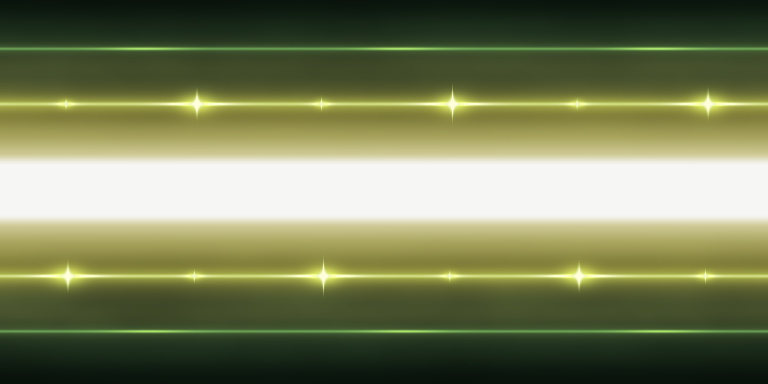
Write a WebGL 1 fragment shader that draws this background.

```glsl
precision highp float;
// Glowing white band on olive haze, framed by light lines with sparkling stars.

uniform vec2 u_resolution;

// Layout, in canvas heights (the canvas is two units wide)
const float BAND_Y = 0.505;
const float STAR_LINE = 0.224;   // distance of the star lines from the band
const float THIN_LINE = 0.368;   // distance of the faint outer lines
const float STAR_PERIOD = 0.6655;
const vec2 BIG_STAR_X = vec2(0.177, 0.513);    // lower line, upper line
const vec2 SMALL_STAR_X = vec2(0.506, 0.172);
const vec2 GLINT_X = vec2(0.39, 1.04);
const float BIG_STAR = 0.062;
const float SMALL_STAR = 0.029;
const float HAZE = 0.22;

// Colours from the band outwards
const vec3 WHITE = vec3(0.965, 0.965, 0.960);
const vec3 CREAM = vec3(0.82, 0.80, 0.60);
const vec3 STRAW = vec3(0.66, 0.645, 0.37);
const vec3 OLIVE = vec3(0.48, 0.47, 0.21);
const vec3 MOSS = vec3(0.27, 0.31, 0.17);
const vec3 FOREST = vec3(0.12, 0.19, 0.115);
const vec3 NIGHT = vec3(0.035, 0.075, 0.045);
const vec3 LIME = vec3(0.72, 0.80, 0.30);
const vec3 SPARK = vec3(1.0, 1.0, 0.86);
const vec3 LEAF = vec3(0.28, 0.47, 0.23);

float hash(vec2 p) {
  vec3 q = fract(vec3(p.xyx) * 0.1031);
  q += dot(q, q.yzx + 33.33);
  return fract((q.x + q.y) * q.z);
}

float noise(vec2 p) {
  vec2 i = floor(p), f = fract(p);
  f = f * f * (3.0 - 2.0 * f);
  return mix(mix(hash(i), hash(i + vec2(1.0, 0.0)), f.x),
             mix(hash(i + vec2(0.0, 1.0)), hash(i + vec2(1.0)), f.x), f.y);
}

float clouds(vec2 p) {
  float sum = 0.0, amp = 0.5;
  for (int i = 0; i < 4; i++) {
    sum += amp * noise(p);
    p = p * 2.03 + 7.1;
    amp *= 0.5;
  }
  return sum;
}

float bell(float x, float width) {
  return exp(-x * x / (width * width));
}

// Signed distance to the nearest repeat of a feature centred at x0
float repeatX(float x, float x0) {
  return (fract((x - x0) / STAR_PERIOD + 0.5) - 0.5) * STAR_PERIOD;
}

vec3 background(float d) {
  vec3 c = mix(WHITE, CREAM, smoothstep(0.062, 0.098, d));
  c = mix(c, STRAW, smoothstep(0.080, 0.145, d));
  c = mix(c, OLIVE, smoothstep(0.125, 0.205, d));
  c = mix(c, MOSS, smoothstep(0.205, 0.300, d));
  c = mix(c, FOREST, smoothstep(0.310, 0.420, d));
  return mix(c, NIGHT, smoothstep(0.390, 0.500, d));
}

// Light of a four-pointed star: x is the sharp body, y the soft halo
vec2 star(vec2 p, float size) {
  vec2 q = sqrt(abs(p) / (size * vec2(0.85, 1.0)));
  float body = 1.0 - smoothstep(0.55, 1.05, q.x + q.y);
  float core = bell(length(p), size * 0.20);
  float halo = bell(length(p * vec2(0.65, 1.0)), size * 0.45);
  return vec2(max(body, core), halo);
}

void main() {
  vec2 p = gl_FragCoord.xy / u_resolution * vec2(2.0, 1.0);
  float y = p.y - BAND_Y;
  float d = abs(y);
  float upper = step(0.0, y);

  // Band and haze
  vec3 color = background(d);
  float haze = clouds(p * vec2(2.5, 4.0)) - 0.47;
  color *= 1.0 + HAZE * haze * smoothstep(0.07, 0.35, d) * 2.0;

  // Star lines, with a hot streak around each large star
  float lineY = d - STAR_LINE;
  float bigX = repeatX(p.x, mix(BIG_STAR_X.x, BIG_STAR_X.y, upper));
  float smallX = repeatX(p.x, mix(SMALL_STAR_X.x, SMALL_STAR_X.y, upper));
  float streak = bell(bigX, 0.09) + 0.4 * bell(smallX, 0.04);
  color += LIME * 0.22 * bell(lineY, 0.020);
  color = mix(color, LIME, 0.85 * bell(lineY, 0.0055));
  color = mix(color, SPARK, min(0.4 + streak, 1.0) * bell(lineY, 0.0038));

  // Stars
  float starY = y - mix(-STAR_LINE, STAR_LINE, upper);
  vec2 light = star(vec2(bigX, starY), BIG_STAR)
             + star(vec2(smallX, starY), SMALL_STAR) * vec2(0.85, 0.7);
  color += LIME * 0.40 * light.y;
  color = mix(color, mix(LIME, SPARK, light.x), min(light.x * 1.2, 1.0));

  // Faint outer lines with brighter glints
  float thinY = d - THIN_LINE;
  float glint = bell(repeatX(p.x, mix(GLINT_X.x, GLINT_X.y, upper)), 0.11);
  color += LEAF * 0.20 * bell(thinY, 0.014);
  color += mix(LEAF, LIME, 0.4 * glint) * (0.6 + 0.35 * glint) * bell(thinY, 0.0038);

  gl_FragColor = vec4(clamp(color, 0.0, 1.0), 1.0);
}
```
